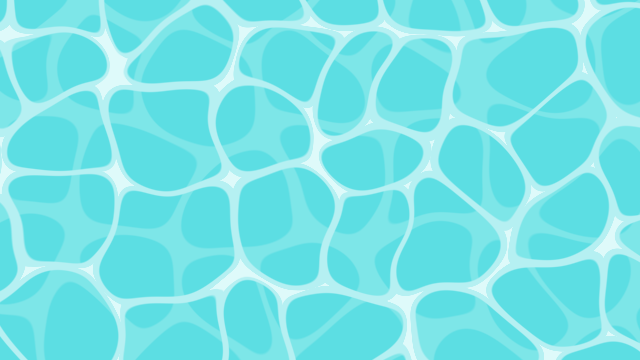
Reproduce this texture procedurally as a Shadertoy shader.

```glsl
// Stylised pool water: a bright caustic net with glints over a fainter, deeper net.
#define CELLS 4.1        // cells per canvas height
#define JITTER 0.86      // irregularity of the cell centres
#define WARP 0.07        // bend of the strands
#define NET_WIDTH 0.034  // half width of the bright strands, in cells
#define NET_ROUND 0.075  // corner rounding of the bright net
#define DEEP_SCALE 0.93  // relative density of the deep net
#define DEEP_WIDTH 0.036 // half width of the deep strands
#define DEEP_ROUND 0.095 // corner rounding of the deep net
#define GLINT_SPREAD 0.15
#define GLINT_LEVEL 1.40 // lower gives larger glints

const vec3 WATER = vec3(0.36, 0.87, 0.89);
const vec3 DEEP  = vec3(0.49, 0.90, 0.91);
const vec3 FOAM  = vec3(0.71, 0.94, 0.95);
const vec3 GLINT = vec3(0.87, 0.98, 0.98);

vec2 hash2(vec2 cell) {
    vec2 q = vec2(dot(cell, vec2(127.1, 311.7)), dot(cell, vec2(269.5, 183.3)));
    return fract(sin(q) * 43758.55);
}

vec2 centre(vec2 cell) {
    return cell + 0.5 + JITTER * (hash2(cell) - 0.5);
}

// Slow variation in about -1..1 from layered sines
float swell(vec2 p) {
    return 0.6 * sin(2.3 * p.x + 1.4 * sin(1.7 * p.y))
         + 0.4 * sin(3.1 * p.y - 1.2 * sin(2.1 * p.x) + 1.0);
}

// Bends straight cell borders into soft curves
vec2 bend(vec2 p) {
    vec2 wave = sin(3.3 * p.yx + vec2(0.4, 2.1)) + 0.5 * sin(6.1 * p.yx + 1.7 * p);
    return p + WARP * wave;
}

// x: rounded distance to the cell border, y: junction strength (1 on strands, 2 at knots)
vec2 cellNet(vec2 p, float rounding) {
    vec2 home = floor(p), nearCell = home, toNear = vec2(9.0);
    for (int j = -1; j <= 1; j++)
    for (int i = -1; i <= 1; i++) {
        vec2 cell = home + vec2(i, j);
        vec2 r = centre(cell) - p;
        if (dot(r, r) < dot(toNear, toNear)) {
            toNear = r;
            nearCell = cell;
        }
    }
    float border = 0.0, knot = 0.0;
    for (int j = -2; j <= 2; j++)
    for (int i = -2; i <= 2; i++) {
        if (i == 0 && j == 0) continue;
        vec2 r = centre(nearCell + vec2(i, j)) - p;
        vec2 across = normalize(r - toNear);
        border += exp(-dot(0.5 * (r + toNear), across) / rounding);
        knot += exp((length(toNear) - length(r)) / GLINT_SPREAD);
    }
    return vec2(-rounding * log(border), knot);
}

// Soft coverage of the region where d is below the limit
float below(float d, float limit, float soft) {
    return 1.0 - smoothstep(limit - soft, limit + soft, d);
}

void mainImage(out vec4 fragColor, in vec2 fragCoord) {
    vec2 p = fragCoord / iResolution.y * CELLS * vec2(0.95, 1.0);
    float soft = 0.9 * CELLS / iResolution.y;

    // Deep net, with broader swells
    vec2 q = bend(p * DEEP_SCALE + vec2(17.3, 8.6));
    float deepWidth = DEEP_WIDTH + 0.018 * swell(q * 0.8);
    float deep = below(cellNet(q, DEEP_ROUND).x, deepWidth, soft);

    // Bright net on the surface
    vec2 s = bend(p + vec2(3.7, 5.2));
    vec2 net = cellNet(s, NET_ROUND);
    float netWidth = NET_WIDTH + 0.010 * swell(s);
    float foam = below(net.x, netWidth, soft);

    // Glints at some junctions, kept inside the strands
    float level = max(GLINT_LEVEL, GLINT_LEVEL + 0.22 + 0.5 * swell(s * 1.3 + 4.0));
    float glint = smoothstep(level - 5.0 * soft, level + 5.0 * soft, net.y)
                * below(net.x, 0.008, soft);

    vec3 color = mix(WATER, DEEP, deep);
    color = mix(color, FOAM, foam);
    color = mix(color, GLINT, glint);
    fragColor = vec4(color, 1.0);
}
```
